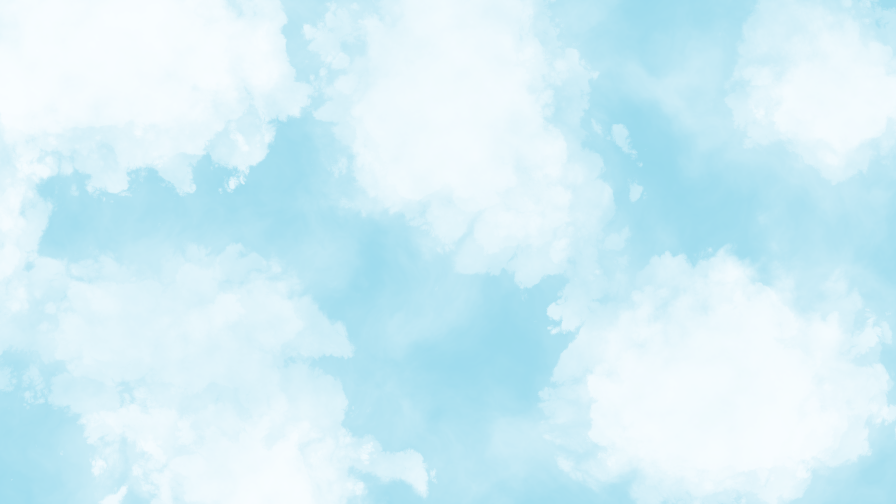
This texture is drawn by a Shadertoy shader. Its source:

```glsl
const vec3 SKY_BLUE = vec3(0.62, 0.86, 0.93);
const vec3 CLOUD_WHITE = vec3(0.975, 0.992, 1.0);
const int LAYERS = 4;
const int OCTAVES = 6;
const float GAIN = 0.56;           // amplitude kept from octave to octave
const float LAYER_INSET = 0.033;   // how far each layer shrinks inwards
const float PUFF_SCALE = 7.5;      // puffs per canvas height
const float PUFF_HEIGHT = 0.34;
const float PUFF_MEAN = 0.19;
const float CRISP_EDGE = 0.022;
const float SOFT_EDGE = 0.16;
const float WARP = 0.12;
const float LAYER_ALPHA = 0.50;
const float MOTTLE = 1.9;          // contrast of the cloud interior
const float VEIL_ALPHA = 0.36;
const float MERGE = 25.0;          // sharpness of the union of masses

// Cloud masses: centre and radii in canvas heights, then their opacity
const int MASSES = 8;
const vec4 MASS[MASSES] = vec4[](
    vec4(0.20, 0.90, 0.46, 0.29), vec4(0.00, 0.52, 0.10, 0.28),
    vec4(0.90, 0.80, 0.30, 0.33), vec4(1.05, 0.56, 0.20, 0.13),
    vec4(1.66, 0.84, 0.23, 0.24), vec4(1.42, 0.24, 0.35, 0.29),
    vec4(0.48, 0.06, 0.33, 0.18), vec4(0.34, 0.34, 0.34, 0.18));
const float OPACITY[MASSES] = float[](1.1, 0.9, 0.72, 0.65, 0.72, 0.85, 1.0, 0.58);

const mat2 OCTAVE_TURN = mat2(1.6, 1.2, -1.2, 1.6);

vec2 hashGradient(vec2 cell) {
    vec3 h = fract(cell.xyx * vec3(0.1031, 0.1030, 0.0973));
    h += dot(h, h.yzx + 33.33);
    return 2.0 * fract((h.xx + h.yz) * h.zy) - 1.0;
}

float gradientNoise(vec2 p) {
    vec2 i = floor(p), f = fract(p);
    vec2 u = f * f * f * (f * (f * 6.0 - 15.0) + 10.0);
    vec2 e = vec2(0.0, 1.0);
    float a = dot(hashGradient(i), f);
    float b = dot(hashGradient(i + e.yx), f - e.yx);
    float c = dot(hashGradient(i + e.xy), f - e.xy);
    float d = dot(hashGradient(i + e.yy), f - e.yy);
    return mix(mix(a, b, u.x), mix(c, d, u.x), u.y);
}

float fbm(vec2 p) {
    float sum = 0.0, amp = 0.55;
    for (int i = 0; i < OCTAVES; i++) {
        sum += amp * gradientNoise(p);
        p = OCTAVE_TURN * p + 7.3;
        amp *= GAIN;
    }
    return sum;
}

// Folded noise: round puffs parted by creases
float billow(vec2 p) {
    float sum = 0.0, amp = 0.5;
    for (int i = 0; i < OCTAVES; i++) {
        sum += amp * abs(gradientNoise(p));
        p = OCTAVE_TURN * p + 3.7;
        amp *= GAIN;
    }
    return sum;
}

// Smooth union of the masses: x is depth inside, y is opacity
vec2 cloudMass(vec2 p) {
    float total = 0.0, opacity = 0.0;
    for (int i = 0; i < MASSES; i++) {
        vec2 radii = MASS[i].zw;
        float depth = (1.0 - length((p - MASS[i].xy) / radii)) * min(radii.x, radii.y);
        float weight = exp(MERGE * depth);
        total += weight;
        opacity += weight * OPACITY[i];
    }
    return vec2(log(total) / MERGE, opacity / total);
}

void mainImage(out vec4 fragColor, in vec2 fragCoord) {
    vec2 p = fragCoord / iResolution.y;
    vec2 warp = vec2(fbm(p * 2.6 + 11.0), fbm(p * 2.6 + 47.0));
    vec2 mass = cloudMass(p + WARP * warp);

    // Mottled haze around the clouds and faint wisps in open sky
    float wisps = fbm(p * 3.4 + 0.6 * warp + 83.0);
    float veil = VEIL_ALPHA * smoothstep(-0.15, 0.10, mass.x + 0.30 * wisps);
    veil *= clamp(1.0 + 0.9 * wisps, 0.3, 1.5);
    veil += 0.07 * smoothstep(-0.3, 0.4, wisps);
    float clear = 1.0 - veil;

    // Overlapping puffy layers, each with crisp and dissolving stretches
    for (int i = 0; i < LAYERS; i++) {
        float layer = float(i);
        vec2 q = p + 19.0 * layer;
        float puffs = billow(q * PUFF_SCALE + 0.4 * warp) - PUFF_MEAN;
        float depth = mass.x - LAYER_INSET * layer + PUFF_HEIGHT * puffs;
        float blur = smoothstep(-0.1, 0.4, gradientNoise(q * 2.3 + 5.0));
        float edge = smoothstep(0.0, mix(CRISP_EDGE, SOFT_EDGE, blur), depth);
        float body = 1.0 + MOTTLE * (fbm(q * 4.5 + 61.0) + 0.8 * puffs);
        clear *= 1.0 - min(LAYER_ALPHA * mass.y * edge * clamp(body, 0.15, 1.7), 0.95);
    }

    fragColor = vec4(mix(CLOUD_WHITE, SKY_BLUE, clear), 1.0);
}
```
